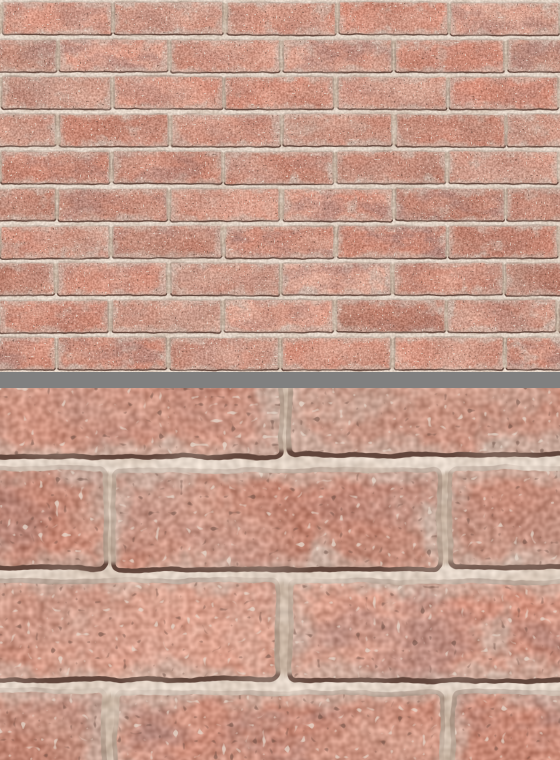
Top, the full canvas; bottom, a detail of the centre.
This texture is drawn by a WebGL 1 fragment shader. Its source:

```glsl
precision highp float;
// Weathered brick wall in running bond: ten courses of five bricks.
// Each brick is a rounded box with a noisy outline, its own clay tone, pale
// bloom and grain; mortar is sandy, with a thin shadow below every brick.

uniform vec2 u_resolution;

#define COURSES 10.0
#define COLUMNS 5.0
#define BRICK_PITCH 3.0
#define BRICK_HALF vec2(1.435, 0.422)
#define EDGE_WOBBLE 0.024
#define SHADOW_WIDTH 0.045
#define GRAIN 0.15
#define CLAY vec3(0.78, 0.53, 0.455)
#define PALE_CLAY vec3(0.835, 0.645, 0.575)
#define DUSKY_CLAY vec3(0.68, 0.515, 0.48)
#define BLOOM vec3(0.80, 0.715, 0.665)
#define MORTAR vec3(0.905, 0.85, 0.80)

const vec3 SHADOW = vec3(0.38, 0.27, 0.23);
const vec3 JOINT = vec3(0.78, 0.70, 0.63);

float hash(vec2 p) {
  vec3 q = fract(p.xyx * vec3(0.1031, 0.103, 0.0973));
  q += dot(q, q.yzx + 33.33);
  return fract((q.x + q.y) * q.z);
}

float cornerSlope(vec2 cell, vec2 offset) {
  float angle = 6.28318 * hash(cell);
  return dot(vec2(cos(angle), sin(angle)), offset);
}

// Gradient noise, roughly -0.7 to 0.7
float noise(vec2 p) {
  vec2 i = floor(p), f = fract(p);
  vec2 w = f * f * f * (f * (f * 6.0 - 15.0) + 10.0);
  vec2 e = vec2(1.0, 0.0);
  return mix(
    mix(cornerSlope(i, f), cornerSlope(i + e, f - e), w.x),
    mix(cornerSlope(i + e.yx, f - e.yx), cornerSlope(i + 1.0, f - 1.0), w.x),
    w.y);
}

float fbm(vec2 p) {
  float sum = 0.0, amplitude = 1.0;
  for (int i = 0; i < 4; i++) {
    sum += amplitude * noise(p);
    p = p * 2.03 + 19.7;
    amplitude *= 0.55;
  }
  return sum;
}

float roundedBox(vec2 p, vec2 halfSize, float radius) {
  vec2 q = abs(p) - halfSize + radius;
  return length(max(q, 0.0)) + min(max(q.x, q.y), 0.0) - radius;
}

vec3 brickColor(vec2 p, vec2 id, float edge) {
  // Clay tone and brightness differ from brick to brick and across each one
  float patches = fbm(p * vec2(0.7, 1.2));
  float tone = hash(id + 3.7);
  vec3 color = mix(CLAY, PALE_CLAY, clamp(tone * 0.9 + patches * 0.8, 0.0, 1.0));
  color *= 1.0 + 0.11 * (hash(id + 2.4) - 0.5) + 0.09 * fbm(p * 0.8 + 60.0);

  // Dusky stains, stronger on some bricks
  float stain = smoothstep(-0.25, 0.5, fbm(p * vec2(0.8, 1.5) + 41.0));
  float dusk = hash(id + 8.1);
  color = mix(color, DUSKY_CLAY, stain * (0.12 + 0.85 * dusk * dusk));

  // Pale bloom creeping in from the edges, plus loose blotches
  float rim = smoothstep(-0.17, 0.02, edge + 0.2 * fbm(p * 1.9 + 13.0));
  float blotch = smoothstep(0.15, 0.7, fbm(p * 1.5 + 77.0)) * hash(id + 5.3);
  color = mix(color, BLOOM, clamp(0.6 * rim + 0.7 * blotch, 0.0, 0.85));

  // Sandy grain with light flecks and dark pits
  color += GRAIN * (noise(p * 19.0) + 0.6 * noise(p * 10.3 + 9.0));
  float fleck = noise(p * 14.0 + 31.0);
  color = mix(color, MORTAR, 0.75 * smoothstep(0.34, 0.55, fleck));
  return mix(color, SHADOW, 0.5 * smoothstep(0.36, 0.58, -fleck));
}

vec3 mortarColor(vec2 p, float bed) {
  float sand = fbm(p * vec2(1.1, 3.5));
  float clean = clamp(0.15 + 0.75 * bed + 0.6 * sand, 0.0, 1.0);
  return mix(JOINT, MORTAR, clean) + 0.11 * noise(p * 16.0);
}

void main() {
  // Wall units: one course high, counted from the top
  vec2 uv = gl_FragCoord.xy / u_resolution;
  vec2 wall = vec2(uv.x * COLUMNS * BRICK_PITCH, (1.0 - uv.y) * COURSES);
  float pixel = COURSES / u_resolution.y;

  // Running bond with a small slip per course
  float course = floor(wall.y);
  float slip = 0.51 * BRICK_PITCH * mod(course, 2.0)
             + 0.1 * (hash(vec2(course, 2.0)) - 0.5);
  float along = (wall.x - slip) / BRICK_PITCH;
  vec2 id = vec2(mod(floor(along), COLUMNS), course);
  vec2 local = vec2((fract(along) - 0.5) * BRICK_PITCH, fract(wall.y) - 0.5);

  // Slightly uneven placement, tilt and outline
  float lean = hash(id + 1.3) - 0.5;
  local += vec2(0.04 * lean, 0.03 * (hash(id + 6.9) - 0.5) + 0.012 * lean * local.x);
  vec2 grainPoint = local + id * vec2(17.3, 11.9);
  float edge = roundedBox(local, BRICK_HALF, 0.035) + EDGE_WOBBLE * fbm(grainPoint * 2.6);

  // Mortar, with patchy contact shade all round and a dark line underneath
  float bed = smoothstep(-0.04, 0.02, abs(local.y) - BRICK_HALF.y);
  vec3 color = mortarColor(wall, bed);
  float below = smoothstep(0.36, 0.42, local.y);
  float contact = 1.0 - smoothstep(SHADOW_WIDTH - pixel, SHADOW_WIDTH + 0.6 * pixel, edge);
  float depth = 0.8 + 0.6 * noise(wall * vec2(1.3, 3.0));
  float side = 0.18 + 0.3 * noise(wall * vec2(2.0, 1.7) + 50.0);
  color = mix(color, SHADOW, contact * clamp(mix(side, depth + 0.15, below), 0.0, 1.0));

  float cover = 1.0 - smoothstep(-0.8 * pixel, 0.8 * pixel, edge);
  gl_FragColor = vec4(mix(color, brickColor(grainPoint, id, edge), cover), 1.0);
}
```
